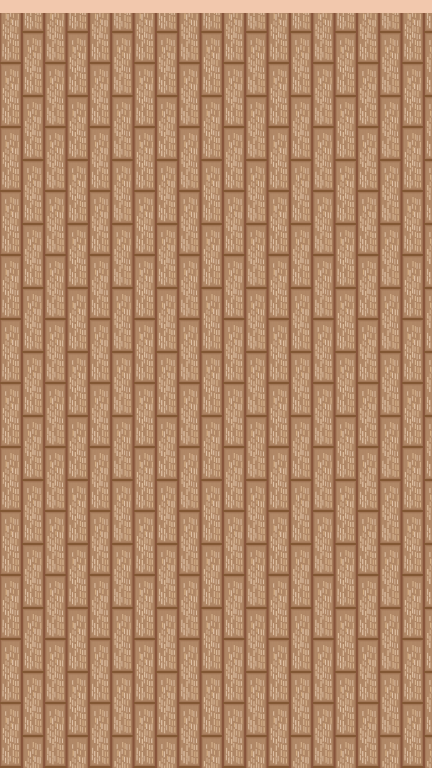
This texture is drawn by a Shadertoy shader. Its source:

```glsl
// Upright wooden planks in staggered columns below a plain pale band.
// Each plank is a box distance for its joints and bevel, filled with
// short pale dashes from a jittered grid and faint gradient-noise grain.

const vec2 PLANK = vec2(0.02908, 0.08333);   // all sizes in canvas heights
const vec2 ORIGIN = vec2(-0.0006, 0.0013);
const float STAGGER = 0.484;                 // lift of odd columns, in planks
const float BAND_HEIGHT = 0.0169;
const float JOINT = 0.0014;                  // half width of a joint
const float BEVEL = 0.0031;
const vec2 FIELD = vec2(0.0224, 0.0785);     // dashed area of a plank
const vec2 DASH_GRID = vec2(7.0, 9.0);

const vec3 BAND_COLOR = vec3(0.95, 0.785, 0.68);
const vec3 WOOD_COLOR = vec3(0.69, 0.53, 0.40);
const vec3 BEVEL_COLOR = vec3(0.645, 0.475, 0.35);
const vec3 SIDE_JOINT_COLOR = vec3(0.53, 0.33, 0.23);
const vec3 END_JOINT_COLOR = vec3(0.51, 0.34, 0.20);
const vec3 CREAM_DASH = vec3(0.88, 0.77, 0.67);
const vec3 AMBER_DASH = vec3(0.85, 0.70, 0.52);

vec2 hash22(vec2 p) {
    vec3 q = fract(p.xyx * vec3(0.1031, 0.1030, 0.0973));
    q += dot(q, q.yzx + 33.33);
    return fract((q.xx + q.yz) * q.zy);
}

float cornerSlope(vec2 corner, vec2 offset) {
    return dot(hash22(corner + 17.0) * 2.0 - 1.0, offset);
}

float gradientNoise(vec2 p) {
    vec2 i = floor(p), f = fract(p), e = vec2(1.0, 0.0);
    vec2 u = f * f * f * (f * (f * 6.0 - 15.0) + 10.0);
    float low = mix(cornerSlope(i, f), cornerSlope(i + e, f - e), u.x);
    float high = mix(cornerSlope(i + e.yx, f - e.yx), cornerSlope(i + 1.0, f - 1.0), u.x);
    return mix(low, high, u.y);
}

float boxDistance(vec2 p, vec2 halfSize) {
    vec2 d = abs(p) - halfSize;
    return length(max(d, 0.0)) + min(max(d.x, d.y), 0.0);
}

// Coverage of a shape from its signed distance
float coverage(float d, float pixel) {
    return clamp(0.5 - d / pixel, 0.0, 1.0);
}

// Dash colour in rgb, coverage in a; p is measured from the plank centre
vec4 dashes(vec2 p, vec2 field, vec2 grid, float pixel) {
    vec2 g = (p / field + 0.5) * grid;
    float column = floor(g.x);
    g.y += hash22(vec2(column * 31.7, 57.3)).x;
    vec2 cell = floor(g), pitch = field / grid;
    vec2 seed = cell * vec2(37.3, 19.7);
    vec2 shape = hash22(seed + 3.1), pick = hash22(seed + 241.9);

    vec2 q = (fract(g) - 0.5) * pitch;
    q.x -= (shape.x - 0.5) * pitch.x * 0.45;
    vec2 halfSize = pitch * vec2(0.25, mix(0.30, 0.45, shape.y));
    float inside = step(0.0, column) * step(column, grid.x - 1.0)
                 * step(1.0, cell.y) * step(cell.y, grid.y - 1.0);
    float strength = inside * step(pick.x, 0.76) * mix(0.6, 1.0, pick.y);
    vec3 color = mix(CREAM_DASH, AMBER_DASH, shape.x * shape.x);
    return vec4(color, strength * coverage(boxDistance(q, halfSize), pixel));
}

vec3 plankColor(vec2 p, vec2 size, float pixel) {
    // Long faint grain
    float grain = gradientNoise(p * vec2(420.0, 45.0) + 30.0);
    vec3 color = WOOD_COLOR * (1.0 + 0.03 * grain);

    // Pale dashes
    vec4 dash = dashes(p, FIELD, DASH_GRID, pixel);
    color = mix(color, dash.rgb, dash.a);

    // Flat bevel strip, then the dark joints
    vec2 edge = 0.5 * size - abs(p);
    float nearest = min(edge.x, edge.y);
    color = mix(color, BEVEL_COLOR, coverage(nearest - BEVEL, pixel));
    vec3 jointColor = edge.x < edge.y ? SIDE_JOINT_COLOR : END_JOINT_COLOR;
    return mix(color, jointColor, coverage(nearest - JOINT, pixel));
}

void mainImage(out vec4 fragColor, in vec2 fragCoord) {
    float pixel = 1.0 / iResolution.y;
    vec2 uv = fragCoord * pixel;

    // Every other column is raised by about half a plank
    vec2 g = (uv - ORIGIN) / PLANK;
    g.y -= STAGGER * mod(floor(g.x), 2.0);
    vec3 color = plankColor((fract(g) - 0.5) * PLANK, PLANK, pixel);

    // Plain band along the top
    float band = coverage(1.0 - BAND_HEIGHT - uv.y, pixel);
    fragColor = vec4(mix(color, BAND_COLOR, band), 1.0);
}
```
